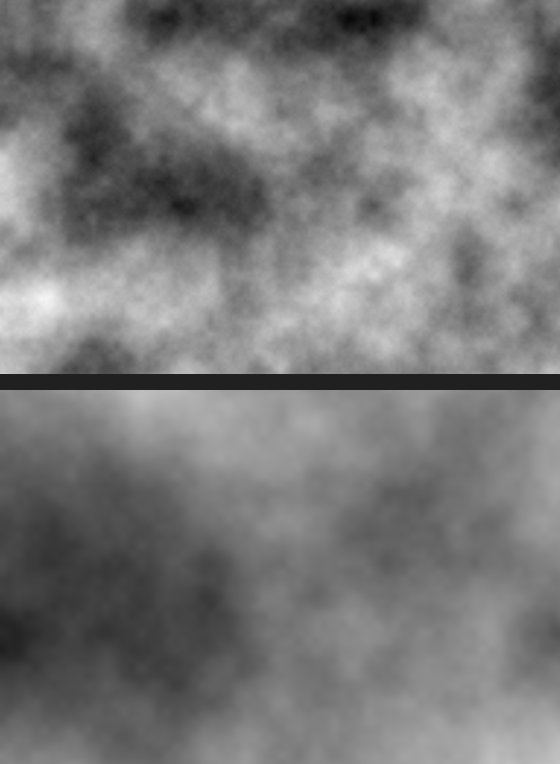
Top, the full canvas; bottom, a detail of the centre.
Give the GLSL for this texture, as a Shadertoy shader.

```glsl
// Soft grey clouds: fractal value noise with six octaves.

#define CELLS_PER_HEIGHT 4.0
#define OCTAVES 6
#define GAIN 0.525
#define LACUNARITY 2.0
#define MEAN_GREY 0.475
#define CONTRAST 1.27
#define CLOUD_ORIGIN vec2(0.0, 1.2)
#define OCTAVE_SHIFT vec2(17.0, 31.0)

// Sine-free hash of a lattice point, 0 to 1
float hash(vec2 cell) {
    vec3 h = fract(cell.xyx * 0.1031);
    h += dot(h, h.yzx + 33.33);
    return fract((h.x + h.y) * h.z);
}

// Random lattice values joined by smooth interpolation
float valueNoise(vec2 p) {
    vec2 cell = floor(p);
    vec2 f = fract(p);
    vec2 blend = f * f * (3.0 - 2.0 * f);
    float bottom = mix(hash(cell), hash(cell + vec2(1.0, 0.0)), blend.x);
    float top = mix(hash(cell + vec2(0.0, 1.0)), hash(cell + vec2(1.0, 1.0)), blend.x);
    return mix(bottom, top, blend.y);
}

// Octaves of falling size and strength, normalised to 0 to 1
float cloudDensity(vec2 p) {
    float sum = 0.0;
    float total = 0.0;
    float amplitude = 1.0;
    for (int i = 0; i < OCTAVES; i++) {
        sum += amplitude * valueNoise(p);
        total += amplitude;
        p = p * LACUNARITY + OCTAVE_SHIFT;
        amplitude *= GAIN;
    }
    return sum / total;
}

void mainImage(out vec4 fragColor, in vec2 fragCoord) {
    vec2 uv = fragCoord / iResolution.y;
    float density = cloudDensity(uv * CELLS_PER_HEIGHT + CLOUD_ORIGIN);

    // Centre the tones on the mean grey
    float grey = MEAN_GREY + CONTRAST * (density - 0.5);
    fragColor = vec4(vec3(clamp(grey, 0.0, 1.0)), 1.0);
}
```
